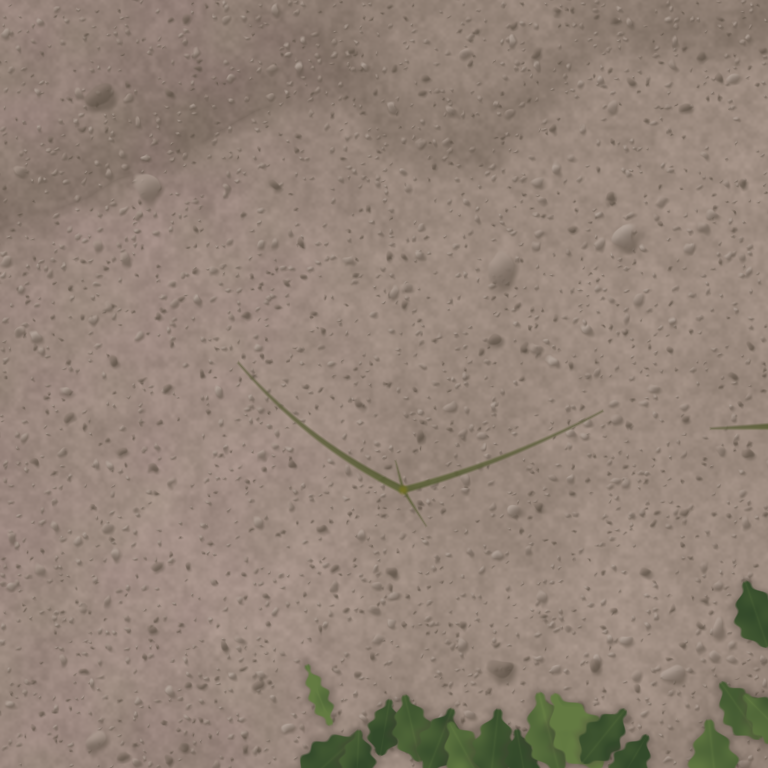
Give the GLSL for this texture, as a WebGL 2 fragment shader.

```glsl
#version 300 es
precision highp float;
// Dry, pebbly soil with a thin two-bladed sprig and leaves along the lower edge.

uniform vec2 u_resolution;
out vec4 fragColor;

const vec3 SOIL_DARK = vec3(0.52, 0.46, 0.415);
const vec3 SOIL_LIGHT = vec3(0.645, 0.575, 0.53);
const vec3 SHADOW = vec3(0.36, 0.315, 0.27);
const vec3 PEBBLE = vec3(0.70, 0.645, 0.605);
const vec3 LEAF_DARK = vec3(0.20, 0.285, 0.165);
const vec3 LEAF_LIGHT = vec3(0.39, 0.48, 0.26);
const vec3 BLADE = vec3(0.35, 0.38, 0.20);
const vec3 BLADE_ROOT = vec3(0.47, 0.45, 0.14);
const vec2 SPRIG = vec2(0.525, 0.362);
const vec2 LIGHT_DIR = vec2(-0.5, 0.85);
const float SOFT = 0.0022;
const int LEAVES = 17;

vec3 hash3(vec2 cell, int seed) {
    uvec3 v = uvec3(ivec3(ivec2(cell), seed));
    v = v * 1664525u + 1013904223u;
    v.x += v.y * v.z; v.y += v.z * v.x; v.z += v.x * v.y;
    v ^= v >> 16;
    v.x += v.y * v.z; v.y += v.z * v.x; v.z += v.x * v.y;
    return vec3(v & 0xffffu) / 65535.0;
}

float noise(vec2 p) {
    vec2 i = floor(p), f = fract(p);
    f = f * f * (3.0 - 2.0 * f);
    vec2 e = vec2(0.0, 1.0);
    return mix(mix(hash3(i, 7).x, hash3(i + e.yx, 7).x, f.x),
               mix(hash3(i + e.xy, 7).x, hash3(i + e.yy, 7).x, f.x), f.y);
}

float fbm(vec2 p) {
    float sum = 0.0, amp = 0.5;
    for (int i = 0; i < 4; i++) {
        sum += amp * noise(p);
        p = mat2(1.6, 1.2, -1.2, 1.6) * p + 11.3;
        amp *= 0.5;
    }
    return sum / 0.9375;
}

mat2 rotation(float a) { return mat2(cos(a), sin(a), -sin(a), cos(a)); }

float cover(float d, float soft) { return 1.0 - smoothstep(-soft, soft, d); }

// Signed height above the worn trench that crosses the upper part
float aboveTrench(vec2 p) {
    float y = 0.69 + 0.19 * smoothstep(-0.05, 0.45, p.x)
            - 0.09 * smoothstep(0.40, 0.58, p.x) + 0.14 * smoothstep(0.62, 0.80, p.x);
    return p.y - y - 0.05 * (fbm(p * 9.0) - 0.5);
}

vec3 soil(vec2 p) {
    float d = aboveTrench(p);
    float trench = smoothstep(-0.05, 0.02, d) * (1.0 - 0.5 * smoothstep(0.03, 0.15, d));
    float tone = 0.70 + 0.75 * (fbm(p * 5.0) - 0.5) + 0.55 * (fbm(p * 38.0) - 0.5)
               + 0.38 * (noise(p * 120.0) - 0.5) + 0.16 * (noise(p * 240.0) - 0.5);
    tone -= 0.62 * trench + 0.25 * smoothstep(0.65, 1.0, p.x) * (1.0 - smoothstep(0.05, 0.25, p.y));
    vec3 col = mix(SOIL_DARK, SOIL_LIGHT, tone);
    float crack = cover(abs(d) - 0.002, 0.006) * smoothstep(0.45, 0.75, noise(p * 13.0));
    col = mix(col, SHADOW, 0.4 * crack * (1.0 - smoothstep(0.5, 0.6, p.x)));
    return col + vec3(0.01, -0.004, 0.012) * (1.0 - smoothstep(0.2, 0.6, p.x)) * noise(p * 20.0);
}

// Rounded stones are more frequent beside the leaves
float stoneZone(vec2 c) {
    return smoothstep(0.55, 0.68, c.x) * cover(abs(c.y - 0.12 - 0.4 * max(c.x - 0.85, 0.0)) - 0.02, 0.06);
}

vec3 scatterPebbles(vec3 col, vec2 p, float cells, float density, float zoneGain, int seed) {
    vec2 home = floor(p * cells);
    vec2 wobble = (vec2(noise(p * cells * 2.5), noise(p * cells * 2.5 + 37.0)) - 0.5) * 0.22 / cells;
    for (int k = 0; k < 9; k++) {
        vec2 cell = home + vec2(k % 3, k / 3) - 1.0;
        vec3 place = hash3(cell, seed), look = hash3(cell, seed + 1);
        vec2 centre = (cell + 0.2 + 0.6 * place.xy) / cells;
        if (place.z > density + zoneGain * stoneZone(centre)) continue;
        float radius = mix(0.15, 0.38, look.x * look.x) / cells;
        vec2 q = p - centre + wobble;
        mat2 turn = rotation(look.y * 6.283);
        vec2 squash = vec2(0.9, 1.35);
        float body = length(turn * q * squash) - radius;
        float shade = length(turn * (q + LIGHT_DIR * radius * 0.55) * squash) - radius;
        float lit = smoothstep(-0.9, 0.8, dot(q / radius, LIGHT_DIR));
        vec3 face = mix(SOIL_DARK * 0.93, mix(SOIL_LIGHT, PEBBLE, look.z), lit);
        if (look.z < 0.25) face = mix(SHADOW, SOIL_DARK, lit);
        col = mix(col, SHADOW, 0.5 * cover(shade, SOFT + radius * 0.3));
        col = mix(col, face, mix(0.55, 0.9, look.z) * cover(body, SOFT));
    }
    return col;
}

// Tapered blade bowed sideways between root and tip
vec3 drawBlade(vec3 col, vec2 p, vec2 root, vec2 tip, float bow, float width) {
    vec2 axis = tip - root;
    float len = length(axis), t = dot(p - root, axis) / (len * len);
    float side = dot(p - root, vec2(-axis.y, axis.x)) / len - bow * 4.0 * t * (1.0 - t);
    float d = max(abs(side) - width * (1.0 - 0.75 * t), (abs(t - 0.5) - 0.5) * len);
    vec3 tint = mix(BLADE, SOIL_DARK, 0.45 * t) * (0.94 + 12.0 * side);
    return mix(col, tint, 0.85 * cover(d, SOFT));
}

vec3 drawLeaf(vec3 col, vec2 p, vec2 centre, float angle, float size, float breadth, float tone) {
    vec2 q = rotation(-angle) * (p - centre) / size;
    float halfWidth = breadth * (1.0 - q.x * q.x) * (1.0 - 0.3 * q.x) + 0.06 * cos(q.x * 13.0);
    float d = max(abs(q.y) - halfWidth, abs(q.x) - 1.0) * size;
    float vein = cover(abs(q.y) - 0.02, 0.05);
    float sheen = tone + 0.5 * (noise(p * 45.0) - 0.5) + 0.25 * q.y + 0.18 * vein;
    col = mix(col, SHADOW * 0.8, 0.4 * cover(d - 0.004, 0.012));
    return mix(col, mix(LEAF_DARK, LEAF_LIGHT, clamp(sheen, 0.0, 1.0)), cover(d, SOFT));
}

void main() {
    vec2 p = gl_FragCoord.xy / min(u_resolution.x, u_resolution.y);
    vec3 col = soil(p);

    // Grit, pebbles and stones
    col = scatterPebbles(col, p, 105.0, 0.20, 0.0, 11);
    col = scatterPebbles(col, p, 52.0, 0.19, 0.25, 23);
    col = scatterPebbles(col, p, 19.0, 0.025, 0.6, 41);

    // Sprig and the stray blade at the right
    col = drawBlade(col, p, SPRIG, vec2(0.31, 0.528), 0.014, 0.0048);
    col = drawBlade(col, p, SPRIG, vec2(0.785, 0.465), -0.008, 0.0042);
    col = drawBlade(col, p, SPRIG, vec2(0.515, 0.40), 0.0, 0.002);
    col = drawBlade(col, p, SPRIG, vec2(0.555, 0.315), 0.0, 0.002);
    col = drawBlade(col, p, vec2(1.01, 0.445), vec2(0.925, 0.442), 0.0, 0.004);
    col = mix(col, BLADE_ROOT, 0.8 * cover(length(p - SPRIG) - 0.005, 0.004));

    // Leaves: two apart, then a row with a bare gap
    col = drawLeaf(col, p, vec2(0.985, 0.20), 1.9, 0.045, 0.62, 0.1);
    col = drawLeaf(col, p, vec2(0.415, 0.095), 1.95, 0.042, 0.28, 0.85);
    for (int i = 0; i < LEAVES; i++) {
        vec3 h = hash3(vec2(i, 3), 5);
        float x = mix(0.43, 1.0, float(i) / float(LEAVES - 1));
        float gap = cover(abs(x - 0.87) - 0.03, 0.02);
        float y = mix(0.0, 0.055, h.x) + 0.035 * smoothstep(0.9, 1.0, x) - 0.09 * gap;
        col = drawLeaf(col, p, vec2(x, y), mix(0.7, 2.4, h.y), mix(0.035, 0.058, h.z), 0.55, h.y * h.z * 1.3);
    }
    fragColor = vec4(col, 1.0);
}
```
